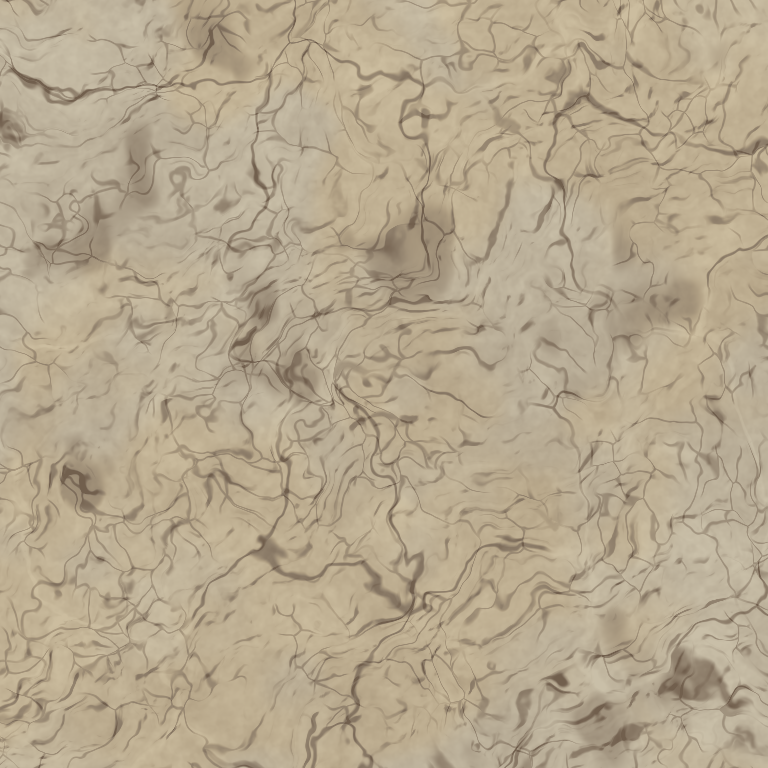
This texture is drawn by a WebGL 2 fragment shader. Its source:

```glsl
#version 300 es
precision highp float;
// Weathered beige terrain: branching dark cracks, short relief grooves and brown stains.

#define CRACK_SCALE 3.6
#define CRACK_WIDTH 0.0055
#define VEIN_WIDTH 0.0032
#define WARP 0.20
#define GROOVE_SCALE vec2(24.0, 52.0)
#define GROOVE_DEPTH 0.50
#define STAIN_DEPTH 0.40
#define GRAIN 0.13
#define BASE_TONE 0.88
#define DARK_EARTH vec3(0.46, 0.39, 0.32)
#define PALE_EARTH vec3(0.78, 0.74, 0.65)
#define OCHRE_SHIFT vec3(0.010, -0.008, -0.036)

uniform vec2 u_resolution;
out vec4 fragColor;

vec2 hash2(vec2 cell) {
  vec3 h = fract(cell.xyx * vec3(0.1031, 0.1030, 0.0973));
  h += dot(h, h.yzx + 33.33);
  return fract((h.xx + h.yz) * h.zy);
}

// Cellular noise with cell values blended by distance, 0 to 1.
float softCells(vec2 p) {
  vec2 base = floor(p), sum = vec2(0.0);
  for (int y = -1; y <= 1; y++)
    for (int x = -1; x <= 1; x++) {
      vec2 cell = base + vec2(x, y);
      vec2 seed = hash2(cell);
      vec2 d = cell + 0.15 + 0.7 * seed - p;
      float value = fract(dot(seed, vec2(17.3, 11.9)));
      sum += exp(-5.0 * dot(d, d)) * vec2(value, 1.0);
    }
  return sum.x / sum.y;
}

float layered(vec2 p, int octaves) {
  float sum = 0.0, total = 0.0, amp = 1.0;
  for (int i = 0; i < octaves; i++) {
    sum += amp * softCells(p);
    total += amp;
    amp *= 0.55;
    p = mat2(1.6, 1.2, -1.2, 1.6) * p + 19.7;
  }
  return sum / total;
}

// Gap between the nearest and second nearest cell points: zero on cell borders.
float borderGap(vec2 p) {
  vec2 base = floor(p);
  float near = 9.0, next = 9.0;
  for (int y = -1; y <= 1; y++)
    for (int x = -1; x <= 1; x++) {
      vec2 cell = base + vec2(x, y);
      float d = length(cell + hash2(cell) - p);
      next = min(next, max(near, d));
      near = min(near, d);
    }
  return next - near;
}

float line(float gap, float width, float pixel) {
  return 1.0 - smoothstep(width * 0.25, width + pixel, gap);
}

void main() {
  float side = min(u_resolution.x, u_resolution.y);
  vec2 p = gl_FragCoord.xy / side;
  float pixel = 1.0 / side;

  // Wandering coordinates
  vec2 bend = vec2(layered(p * 5.0, 4), layered(p * 5.0 + 31.0, 4)) - 0.5;
  vec2 jag = vec2(softCells(p * 48.0), softCells(p * 48.0 + 63.0)) - 0.5;
  vec2 q = p + WARP * bend + 0.010 * jag;

  // Broad fields
  float broad = layered(p * 4.0 + 12.0, 3);
  float mid = layered(q * 15.0 + 5.0, 3);
  float fine = layered(p * 110.0, 2);
  float region = layered(p * 3.0 + 87.0, 2);

  // Main cracks, broken and of uneven thickness, with pale banks
  float gap = borderGap(q * CRACK_SCALE + 4.0) / CRACK_SCALE;
  float kept = smoothstep(0.36, 0.52, layered(p * 6.0 + 41.0, 2));
  float crack = kept * line(gap, CRACK_WIDTH * (0.4 + 1.2 * mid), pixel);
  float bank = (1.0 - kept) * line(gap, 0.014, pixel);

  // Finer veins in two sizes
  float vein = 0.0;
  for (int i = 0; i < 2; i++) {
    float scale = 10.0 + 13.0 * float(i);
    float veinGap = borderGap(q * scale + 9.0) / scale;
    float mask = smoothstep(0.46, 0.66, layered(p * scale * 0.8 + 23.0, 2));
    vein = max(vein, mask * line(veinGap, VEIN_WIDTH, pixel));
  }

  // Short slanting grooves from the slope of a stretched relief
  vec2 along = vec2(dot(q, vec2(0.8, 0.6)), dot(q, vec2(-0.6, 0.8))) * GROOVE_SCALE;
  float slope = layered(along + vec2(0.0, 0.4), 3) - layered(along, 3);
  float groove = smoothstep(0.10, 0.36, slope * (0.5 + region));

  // Brown stains with ragged borders
  float stainField = layered(p * vec2(6.5, 4.8) + 55.0, 3) + 0.14 * (mid - 0.5);
  float stain = smoothstep(0.62, 0.74, stainField) * (0.7 + 0.6 * fine);

  // Tone and colour
  float tone = BASE_TONE + 0.20 * (broad - 0.5) + 0.24 * (mid - 0.5);
  tone += GRAIN * (fine - 0.5) - 0.16 * slope + 0.09 * bank;
  tone -= STAIN_DEPTH * stain + GROOVE_DEPTH * groove;
  tone -= 0.62 * crack + 0.42 * vein;
  vec3 color = mix(DARK_EARTH, PALE_EARTH, clamp(tone, -0.05, 1.03));
  float ochre = smoothstep(0.40, 0.66, layered(p * 4.5 + 71.0, 3));
  color += OCHRE_SHIFT * ochre * smoothstep(0.2, 0.8, tone);
  fragColor = vec4(color, 1.0);
}
```
